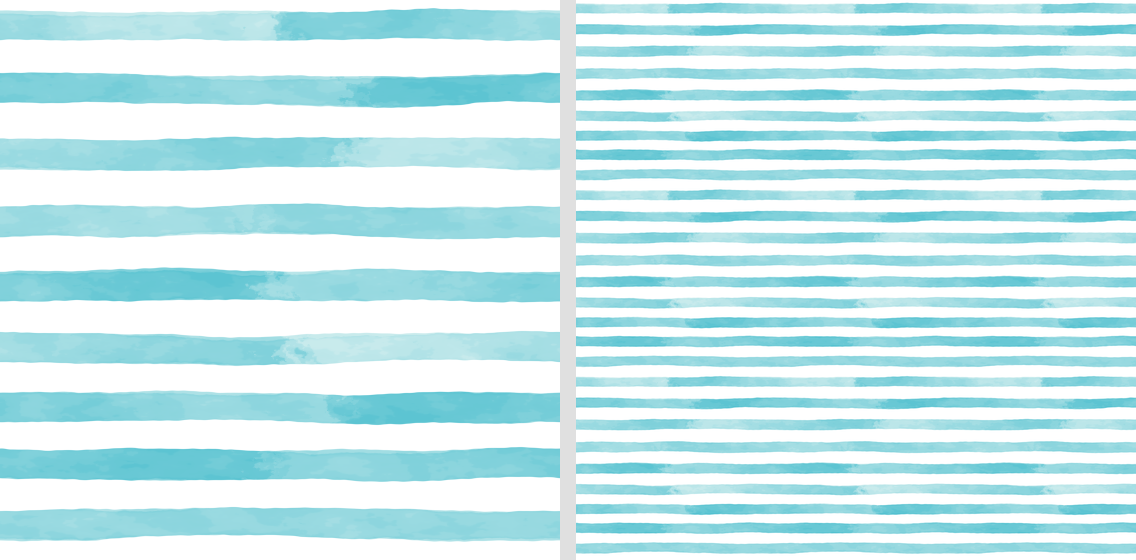
Left: one tile. Right: repeated 3 by 3.
A Shadertoy shader for this pattern:

```glsl
// Nine hand-painted turquoise watercolour stripes on white, tiling both ways.
#define STRIPES 9.0
#define HALF_WIDTH 0.0264
#define DRIFT 0.0100
#define WANDER 0.0110
#define FRAY 0.0016
#define OVERLAP 0.0160
#define SEAM_RAGGED 0.13
#define MOTTLE 0.30
#define TONE_STEPS 9.0
#define PALE vec3(0.785, 0.920, 0.927)
#define DEEP vec3(0.360, 0.768, 0.822)
#define PAPER vec3(1.0)

const float TAU = 6.2831853;

// Per stripe, bottom to top: tone left of the seam, tone right of it, seam x
const vec3 WASH[9] = vec3[9](
    vec3(0.50, 0.46, 0.52), vec3(0.90, 0.54, 0.47), vec3(0.48, 0.88, 0.59),
    vec3(0.60, 0.10, 0.51), vec3(0.90, 0.42, 0.47), vec3(0.34, 0.54, 0.45),
    vec3(0.64, 0.18, 0.61), vec3(0.48, 0.90, 0.63), vec3(0.14, 0.70, 0.48));

vec2 gradientAt(vec2 cell, vec2 period) {
    cell = mod(cell, period);
    float angle = TAU * fract(sin(dot(cell, vec2(127.1, 311.7))) * 43758.5);
    return vec2(cos(angle), sin(angle));
}

// Gradient noise that wraps after a whole number of cells
float noise(vec2 p, vec2 period) {
    vec2 i = floor(p), f = p - i;
    vec2 u = f * f * f * (f * (f * 6.0 - 15.0) + 10.0);
    vec2 e = vec2(1.0, 0.0);
    float a = dot(gradientAt(i, period), f);
    float b = dot(gradientAt(i + e.xy, period), f - e.xy);
    float c = dot(gradientAt(i + e.yx, period), f - e.yx);
    float d = dot(gradientAt(i + e.xx, period), f - e.xx);
    return mix(mix(a, b, u.x), mix(c, d, u.x), u.y);
}

float fbm(vec2 uv, vec2 cells) {
    float sum = 0.0, gain = 0.6;
    for (int k = 0; k < 4; k++) {
        sum += gain * noise(uv * cells + float(k) * 0.37, cells);
        cells *= 2.0;
        gain *= 0.58;
    }
    return sum;
}

// Wrapping noise along x, with an independent row for each use
float rowNoise(float x, float cells, float row) {
    return noise(vec2(x * cells, row * 3.0 + 0.43), vec2(cells, 256.0));
}

// Offset of one brush edge: a slow bend, small bumps and bristle fray
float edgeOffset(float x, float row) {
    return WANDER * (0.6 * rowNoise(x, 4.0, row) + 0.3 * rowNoise(x, 11.0, row + 1.0))
         + FRAY * rowNoise(x, 48.0, row + 2.0);
}

// Pigment strength: two tones meeting at a ragged seam and blending at the wrap
float washTone(vec2 uv, vec3 wash) {
    float s = uv.x - wash.z + SEAM_RAGGED * fbm(uv, vec2(22.0, 34.0));
    float aa = clamp(fwidth(s), 0.0005, 0.02);
    float d = fract(s + 0.5) - 0.5;
    float side = 0.65 * smoothstep(-aa, aa, d) + 0.35 * smoothstep(-aa, aa, d - 0.035);
    float tone = mix(wash.x, wash.y, side);
    return mix(tone, 0.5 * (wash.x + wash.y), smoothstep(0.18, 0.5, abs(d)));
}

// Flat pigment pools with crisp, smoothed borders
float pooled(float tone) {
    float t = tone * TONE_STEPS;
    float aa = clamp(fwidth(t), 0.02, 0.5);
    return (floor(t) + smoothstep(0.5 - aa, 0.5 + aa, fract(t))) / TONE_STEPS;
}

void mainImage(out vec4 fragColor, in vec2 fragCoord) {
    vec2 uv = fragCoord / iResolution.xy;
    float px = 0.75 / iResolution.y;

    // Stripe index and height above its drifting centre line
    float id = min(floor(uv.y * STRIPES), STRIPES - 1.0);
    float y = uv.y - (id + 0.5) / STRIPES - DRIFT * cos(TAU * (id + 1.0) / STRIPES);
    float row = id * 8.0;
    y -= WANDER * 0.7 * rowNoise(uv.x, 3.0, row);

    // Distance inside the upper and lower brush edges
    float above = HALF_WIDTH + edgeOffset(uv.x, row + 1.0) - y;
    float below = HALF_WIDTH + edgeOffset(uv.x, row + 4.0) + y;
    float inside = min(above, below);
    float coverage = smoothstep(-px, px, inside);

    // Second coat, which leaves pale slivers along parts of the edges
    float fray = 0.004 * fbm(uv, vec2(30.0, 40.0));
    float gapTop = OVERLAP * rowNoise(uv.x, 3.0, row + 7.0);
    float gapLow = 0.6 * OVERLAP * rowNoise(uv.x, 4.0, row + 8.0);
    float coat = min(above - max(gapTop, 0.0), below - max(gapLow, 0.0)) + fray;
    float secondCoat = smoothstep(-px, px, coat + 0.001);

    // Pigment: seam wash, blotches, pale slivers and a faint dried rim
    float blotch = fbm(uv, vec2(9.0, 22.0));
    float tone = washTone(uv, WASH[int(id)]) + MOTTLE * blotch;
    tone = mix(tone, pooled(tone), 0.7);
    tone -= 0.20 * (1.0 - secondCoat);
    tone += 0.07 * secondCoat * (1.0 - smoothstep(0.0, 0.004, coat));

    vec3 paint = mix(PALE, DEEP, clamp(tone, 0.0, 1.0));
    fragColor = vec4(mix(PAPER, paint, coverage), 1.0);
}
```
